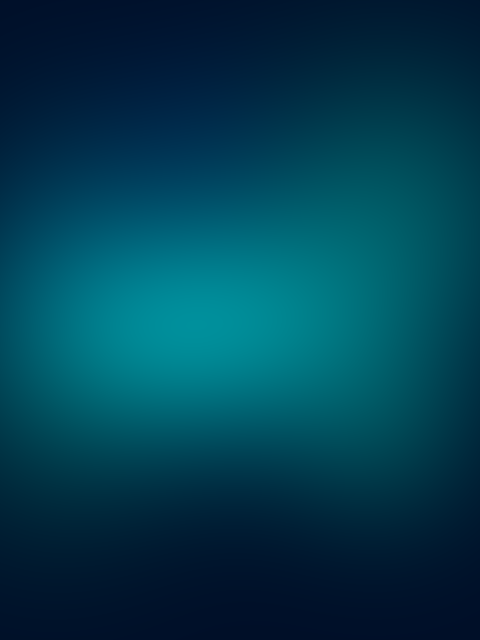
Give the GLSL for this background, as a Shadertoy shader.

```glsl
// Soft elliptical glow: 1 at the centre, fading by the given spread
float glow(vec2 uv, vec2 center, vec2 spread) {
    vec2 d = (uv - center) / spread;
    return exp(-0.5 * dot(d, d));
}

void mainImage(out vec4 fragColor, in vec2 fragCoord) {
    vec2 uv = fragCoord / iResolution.xy;

    // Deep navy base
    vec3 color = vec3(0.0, 0.055, 0.155);

    // Bright teal core and the arm rising to the right
    color += vec3(0.0, 0.46, 0.415) * glow(uv, vec2(0.40, 0.485), vec2(0.29, 0.14));
    color += vec3(0.0, 0.23, 0.18) * glow(uv, vec2(0.82, 0.68), vec2(0.23, 0.17));

    // Dim green haze in the lower corners
    color += vec3(0.0, 0.125, 0.09) * glow(uv, vec2(0.80, 0.31), vec2(0.16, 0.12));
    color += vec3(0.0, 0.08, 0.05) * glow(uv, vec2(0.10, 0.30), vec2(0.20, 0.15));

    // Blue haze on the left and above the core
    color += vec3(0.0, 0.08, 0.09) * glow(uv, vec2(0.12, 0.67), vec2(0.17, 0.15));
    color += vec3(0.0, 0.035, 0.07) * glow(uv, vec2(0.40, 0.78), vec2(0.16, 0.12));

    fragColor = vec4(color, 1.0);
}
```
